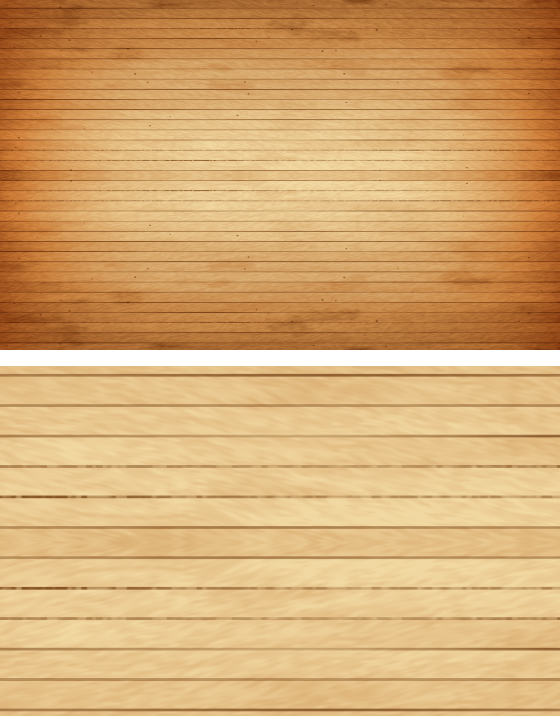
Top: the whole. Bottom: its middle third, enlarged.
Reproduce this texture procedurally as a Shadertoy shader.

```glsl
// Thin horizontal wooden planks, mirrored about the middle row, with a pale
// centre fading to burnt orange edges. Layered value noise gives the grain and
// smudges; seams come from a repeated distance, specks from jittered cells.

const float PLANK_COUNT = 34.5;
const float FOLD_HEIGHT = 0.4985;
const float SEAM_HALF_WIDTH = 0.046;
const vec3 BURNT = vec3(0.45, 0.215, 0.06);
const vec3 TAN = vec3(0.77, 0.52, 0.27);
const vec3 CREAM = vec3(0.915, 0.79, 0.57);
const vec3 SEAM_TINT = vec3(0.64, 0.51, 0.37);
const vec3 PIT_TINT = vec3(0.70, 0.58, 0.45);

float hash(vec2 p) {
    return fract(sin(dot(p, vec2(127.1, 311.7))) * 43758.5453);
}

float noise(vec2 p) {
    vec2 cell = floor(p);
    vec2 f = fract(p);
    f = f * f * (3.0 - 2.0 * f);
    float low = mix(hash(cell), hash(cell + vec2(1.0, 0.0)), f.x);
    float high = mix(hash(cell + vec2(0.0, 1.0)), hash(cell + 1.0), f.x);
    return mix(low, high, f.y);
}

float fbm(vec2 p) {
    float sum = 0.0;
    float weight = 0.5;
    for (int i = 0; i < 4; i++) {
        sum += weight * noise(p);
        p = p * 2.03 + 17.3;
        weight *= 0.5;
    }
    return sum;
}

// Brightness of the lit centre, from 1 down to about 0.1 in the corners.
float glow(vec2 centred) {
    vec2 a = abs(centred);
    return 1.07 * (1.0 - 0.71 * pow(a.y, 1.5)) * (1.0 - 0.66 * pow(a.x, 3.2));
}

vec3 woodRamp(float tone) {
    float t = clamp(tone, 0.0, 1.1) * 2.0;
    return t < 1.0 ? mix(BURNT, TAN, t) : mix(TAN, CREAM, t - 1.0);
}

// Fine slanted fibres over faint longer streaks, centred on zero.
float grain(vec2 p, float plank) {
    float bend = noise(p * vec2(18.0, 40.0)) * 0.008;
    vec2 q = vec2(p.x + 1.7 * p.y, p.y + bend + 0.06 * p.x);
    q.x += 5.0 * hash(vec2(plank, 6.0));
    float fibres = noise(q * vec2(110.0, 300.0)) - 0.5;
    float streaks = fbm(q * vec2(9.0, 130.0)) - 0.47;
    return 0.13 * fibres + 0.12 * streaks;
}

// Straight dark joint between planks, worn unevenly and stippled on some rows.
float seam(float v, float x, float pixel) {
    float id = floor(v);
    float slide = x + 9.0 * hash(vec2(id, 3.0));
    float d = abs(fract(v) - 0.5);
    float line = 1.0 - smoothstep(SEAM_HALF_WIDTH - 0.5 * pixel,
                                  SEAM_HALF_WIDTH + 0.5 * pixel, d);
    float wear = mix(0.35, 1.1, noise(vec2(slide * 3.5, id * 7.3)));
    float stipple = smoothstep(0.2, 0.7, noise(vec2(slide * 210.0, id * 5.1)));
    float broken = step(0.65, hash(vec2(id, 4.0)));
    return line * wear * mix(1.0, 0.6 + 0.55 * stipple, broken);
}

// Sparse round pits, one candidate per cell.
float specks(vec2 p, float scale, float density, float pixel) {
    vec2 q = p * scale;
    vec2 cell = floor(q);
    vec2 centre = 0.25 + 0.5 * vec2(hash(cell + 3.1), hash(cell + 8.7));
    float radius = mix(0.03, 0.075, hash(cell + 5.5));
    float aa = pixel * scale;
    float dotMask = 1.0 - smoothstep(radius - 0.5 * aa, radius + 0.5 * aa,
                                     length((fract(q) - centre) * vec2(0.75, 1.0)));
    return dotMask * step(hash(cell + 1.9), density);
}

void mainImage(out vec4 fragColor, in vec2 fragCoord) {
    vec2 uv = fragCoord / iResolution.xy;
    vec2 centred = uv * 2.0 - 1.0;
    float pixel = 1.0 / iResolution.y;

    // Surface position in canvas heights, folded about the middle row.
    vec2 p = vec2(fragCoord.x * pixel, abs(uv.y - FOLD_HEIGHT));
    float v = p.y * PLANK_COUNT;
    float plank = floor(v + 0.5);

    // Plank tone: light, random shade, the darker middle board, slow drift.
    float drift = p.x * 2.5 + 20.0 * hash(vec2(plank, 7.0));
    float tone = glow(centred);
    tone += 0.08 * (hash(vec2(plank, 2.0)) - 0.5);
    tone -= 0.10 * (1.0 - step(0.5, plank));
    tone += 0.12 * (noise(vec2(drift, plank * 9.1)) - 0.5);
    tone += grain(p, plank);

    // Stains, stronger away from the lit centre.
    float stain = smoothstep(0.56, 0.80, fbm(p * vec2(6.0, 20.0) + 5.0));
    tone -= stain * mix(0.06, 0.22, abs(centred.y));

    // Colour, warmer toward the left and right ends.
    vec3 color = woodRamp(tone);
    color *= mix(vec3(1.0), vec3(1.06, 0.93, 0.76), pow(abs(centred.x), 4.0));

    // Joints and pits.
    color *= mix(vec3(1.0), SEAM_TINT, seam(v, p.x, pixel * PLANK_COUNT));
    color *= mix(vec3(1.0), PIT_TINT, specks(p, 32.0, 0.05, pixel));
    fragColor = vec4(clamp(color, 0.0, 1.0), 1.0);
}
```
